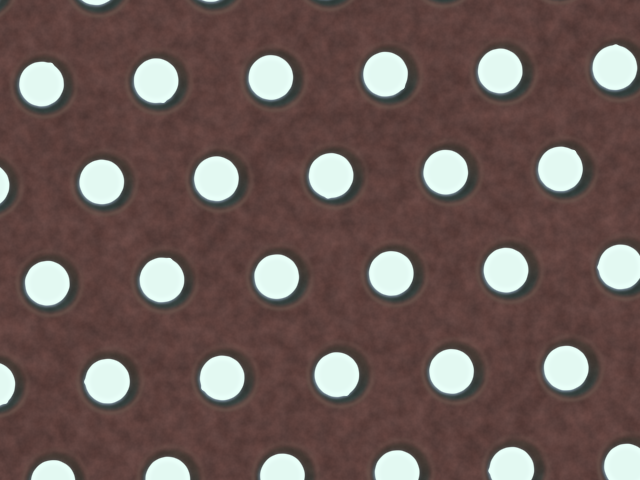
Give the GLSL for this pattern, as a Shadertoy shader.

```glsl
const vec3 LIGHT = vec3(0.89, 0.975, 0.95);
const vec3 METAL = vec3(0.362, 0.254, 0.239);
const vec3 RIM = vec3(0.41, 0.335, 0.30);
const vec3 BEVEL_TOP = vec3(0.265, 0.225, 0.20);
const vec3 BEVEL_LOW = vec3(0.195, 0.255, 0.245);
const vec3 FRINGE = vec3(0.47, 0.53, 0.59);

// Lattice of holes, in canvas heights
const vec2 ALONG = vec2(0.2389, 0.0068);
const vec2 UPWARD = vec2(0.1134, 0.2109);
const vec2 ANCHOR = vec2(0.5764, 0.4236);
const float HOLE_RADIUS = 0.0465;
const float BEVEL_RADIUS = 0.0645;

vec2 hash22(vec2 p) {
    vec3 q = fract(p.xyx * vec3(0.1031, 0.1030, 0.0973));
    q += dot(q, q.yzx + 33.33);
    return fract((q.xx + q.yz) * q.zy);
}

float cornerGradient(vec2 cell, vec2 offset) {
    float angle = 6.2832 * hash22(cell).x;
    return dot(vec2(cos(angle), sin(angle)), offset);
}

float gradientNoise(vec2 p) {
    vec2 i = floor(p), f = fract(p);
    vec2 u = f * f * f * (f * (f * 6.0 - 15.0) + 10.0);
    vec2 e = vec2(1.0, 0.0);
    float low = mix(cornerGradient(i, f), cornerGradient(i + e, f - e), u.x);
    float high = mix(cornerGradient(i + e.yx, f - e.yx),
                     cornerGradient(i + 1.0, f - 1.0), u.x);
    return mix(low, high, u.y);
}

float fbm(vec2 p) {
    float sum = 0.0, weight = 0.5;
    for (int k = 0; k < 4; k++) {
        sum += weight * gradientNoise(p);
        p = mat2(1.6, 1.2, -1.2, 1.6) * p + 17.3;
        weight *= 0.62;
    }
    return sum;
}

float band(float d, float width) {
    return exp(-d * d / (width * width));
}

// Mottled brown sheet with a faint change of hue
vec3 metalColor(vec2 p) {
    float mottle = fbm(p * 27.0 + 40.0);
    float cloud = gradientNoise(p * 5.0 + 90.0);
    float hue = gradientNoise(p * 38.0 + 150.0);
    vec3 color = METAL * (1.0 + 0.36 * mottle + 0.07 * cloud);
    return color + hue * vec3(0.008, -0.006, -0.009);
}

// Slightly uneven circle; some holes carry a small burr
float holeDistance(vec2 q, vec2 id) {
    vec2 seed = hash22(id + 61.0);
    float angle = 6.2832 * seed.x;
    vec2 burrAt = HOLE_RADIUS * vec2(cos(angle), sin(angle));
    float burr = step(0.6, seed.y) * band(length(q - burrAt), 0.005);
    float wobble = 0.0006 * gradientNoise(q * 70.0 + id * 9.0);
    return length(q) - HOLE_RADIUS - 0.0028 * burr + wobble;
}

// Countersunk ring, tinted green toward the bottom
vec3 addBevel(vec3 color, vec2 q, vec2 p) {
    vec2 shift = vec2(mix(0.005, 0.009, p.x / 1.333), mix(0.0015, -0.002, p.y));
    vec2 r = q - shift;
    float d = length(r) - BEVEL_RADIUS;
    float lower = smoothstep(-0.045, 0.045, -r.y - 0.25 * r.x);
    vec3 shade = mix(BEVEL_TOP, BEVEL_LOW, lower);
    shade *= 1.0 + 0.25 * fbm(p * 34.0 + 11.0);
    color = mix(color, RIM, band(d - 0.003, 0.005) * mix(0.25, 0.6, lower));
    float inside = 1.0 - smoothstep(-0.011, 0.003, d);
    color = mix(color, shade, 0.92 * inside);
    float depth = 1.0 - smoothstep(-0.018, -0.004, d);
    return color * (1.0 - depth * mix(0.04, 0.15, lower));
}

// Light through the hole, with a cool glow along its lower edge
vec3 addHole(vec3 color, vec2 q, vec2 id, float blur) {
    float d = holeDistance(q, id);
    vec2 dir = q / max(length(q), 0.0001);
    float lowLeft = smoothstep(-0.2, 0.9, dot(dir, vec2(-0.45, -0.89)));
    color = mix(color, FRINGE, band(max(d, 0.0), 0.0045) * mix(0.15, 0.85, lowLeft));
    vec3 glow = LIGHT + 0.025 * band(d + 0.005, 0.006);
    return mix(color, glow, 1.0 - smoothstep(-blur, blur, d));
}

void mainImage(out vec4 fragColor, in vec2 fragCoord) {
    vec2 p = fragCoord / iResolution.y;
    mat2 lattice = mat2(ALONG, UPWARD);
    vec2 id = round(inverse(lattice) * (p - ANCHOR));
    vec2 q = p - ANCHOR - lattice * id;

    vec3 color = metalColor(p);
    color = addBevel(color, q, p);
    color = addHole(color, q, id, max(0.0018, 0.8 / iResolution.y));
    fragColor = vec4(clamp(color, 0.0, 1.0), 1.0);
}
```
